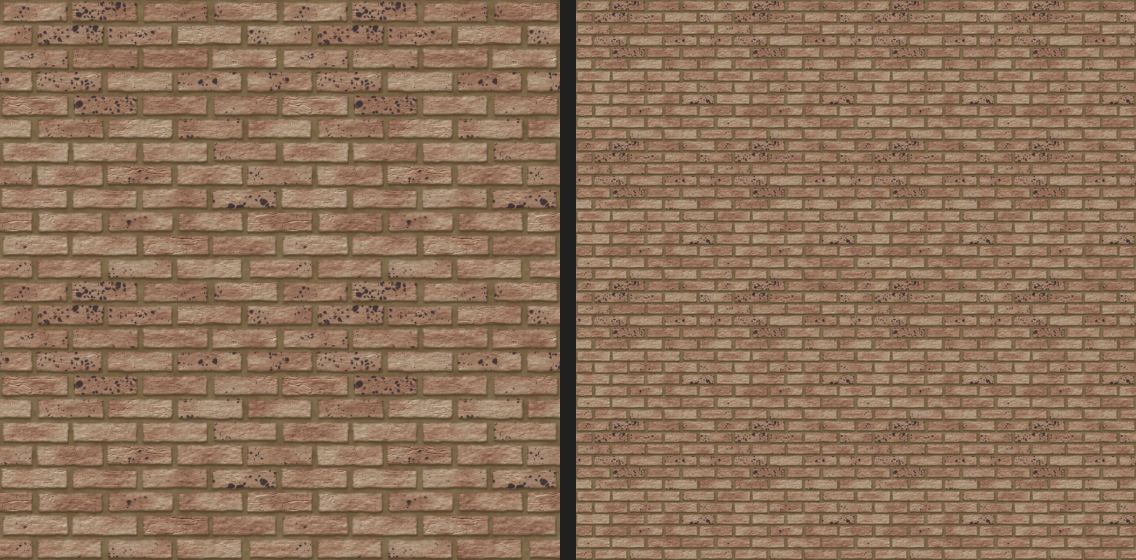
Left: one tile. Right: repeated 2 by 2.
Give the GLSL for this texture, as a Shadertoy shader.

```glsl
const float ROWS = 24.0;          // courses on the canvas, one unit each
const float BRICK_LENGTH = 3.0;   // in courses, so eight bricks across
const float TILE = 12.0;          // period of the surface detail
const vec2 BRICK_HALF = vec2(1.405, 0.41);

const vec3 CLAY = vec3(0.645, 0.51, 0.415);
const vec3 PALE_CLAY = vec3(0.68, 0.585, 0.49);
const vec3 RUST_CLAY = vec3(0.57, 0.42, 0.34);
const vec3 MORTAR_DARK = vec3(0.42, 0.33, 0.22);
const vec3 MORTAR_LIGHT = vec3(0.53, 0.46, 0.33);
const vec3 SHADOW = vec3(0.30, 0.22, 0.14);
const vec3 BURN = vec3(0.23, 0.18, 0.19);

float hash(vec2 cell, float seed) {
    uvec2 c = uvec2(cell);
    uint h = c.x * 374761393u + c.y * 668265263u + uint(seed) * 974711u;
    h = (h ^ (h >> 15)) * 2246822519u;
    h = (h ^ (h >> 13)) * 3266489917u;
    return float((h ^ (h >> 16)) & 65535u) / 65535.0;
}

// Hash of a lattice cell that wraps after the given period
float wrapHash(vec2 cell, vec2 period, float seed) {
    return hash(floor(mod(cell + 0.5, period)), seed);
}

float noise(vec2 p, vec2 scale, float seed) {
    vec2 period = TILE * scale;
    vec2 c = floor(p * scale), f = fract(p * scale);
    f = f * f * (3.0 - 2.0 * f);
    vec2 e = vec2(1.0, 0.0);
    float low = mix(wrapHash(c, period, seed), wrapHash(c + e.xy, period, seed), f.x);
    float high = mix(wrapHash(c + e.yx, period, seed), wrapHash(c + e.xx, period, seed), f.x);
    return mix(low, high, f.y);
}

float fbm(vec2 p, vec2 scale, float seed) {
    float sum = 0.0, weight = 0.53;
    for (int i = 0; i < 4; i++) {
        sum += weight * noise(p, scale, seed + float(i));
        scale *= 2.0;
        weight *= 0.5;
    }
    return sum;
}

// Running bond: every second course is shifted by half a brick
float courseShift(float row) {
    return 0.5 * (1.0 - mod(row, 2.0));
}

vec2 brickId(vec2 p) {
    float row = floor(p.y);
    return vec2(floor(p.x / BRICK_LENGTH + courseShift(row)), row);
}

float brickHash(vec2 id, float seed) {
    return wrapHash(id, vec2(TILE / BRICK_LENGTH, TILE), seed);
}

// Signed distance to the worn, slightly misplaced brick
float brickDistance(vec2 p) {
    vec2 id = brickId(p);
    vec2 centre = vec2((id.x + 0.5 - courseShift(id.y)) * BRICK_LENGTH, id.y + 0.5);
    vec2 jitter = vec2(brickHash(id, 1.0), brickHash(id, 2.0)) - 0.5;
    vec2 size = BRICK_HALF - vec2(0.06, 0.03) * brickHash(id, 3.0);
    float corner = 0.08;
    vec2 q = abs(p - centre - jitter * vec2(0.07, 0.04)) - size + corner;
    float box = length(max(q, 0.0)) + min(max(q.x, q.y), 0.0) - corner;
    return box + 0.11 * (fbm(p, vec2(2.0, 3.0), 10.0) - 0.5);
}

// Height of the creased clay face
float relief(vec2 p, float roughness) {
    float folds = fbm(p, vec2(1.0, 3.0), 20.0);
    float crease = smoothstep(0.05, 0.0, abs(folds - 0.5));
    return fbm(p, vec2(4.0, 7.0), 30.0) - 0.4 * roughness * crease;
}

// Distance to scattered round marks; density sets their number and size
float spotDistance(vec2 p, float scale, float density, float seed) {
    vec2 cell = floor(p * scale), f = fract(p * scale), period = vec2(TILE * scale);
    float nearest = 1.0;
    for (int y = -1; y <= 1; y++)
    for (int x = -1; x <= 1; x++) {
        vec2 o = vec2(x, y), c = cell + o;
        vec2 point = o + vec2(wrapHash(c, period, seed), wrapHash(c, period, seed + 1.0));
        float radius = 0.4 * clamp(2.0 * (density - wrapHash(c, period, seed + 2.0)), -0.2, 1.0);
        nearest = min(nearest, length(point - f) - radius);
    }
    return nearest / scale;
}

void mainImage(out vec4 fragColor, in vec2 fragCoord) {
    vec2 p = ROWS * fragCoord / iResolution.xy;
    float blur = max(ROWS / iResolution.y, 0.025);
    vec2 id = brickId(p);
    float grain = noise(p, vec2(11.0), 40.0) - 0.5;

    // Mortar with the shadow cast by the brick above
    vec3 mortar = mix(MORTAR_DARK, MORTAR_LIGHT, fbm(p, vec2(2.0), 50.0) + 0.25 * grain);
    float shade = 1.0 - smoothstep(-0.05, 0.07, brickDistance(p + vec2(-0.02, 0.09)));
    mortar = mix(mortar, SHADOW, 0.65 * shade);

    // Clay tone differs between bricks over the whole canvas
    float tone = wrapHash(id, vec2(ROWS / BRICK_LENGTH, ROWS), 60.0) - 0.5;
    float mottle = fbm(p, vec2(1.0, 2.0), 70.0) - 0.5 + 0.22 * tone;
    vec3 clay = mix(CLAY, PALE_CLAY, smoothstep(-0.05, 0.22, mottle));
    clay = mix(clay, RUST_CLAY, smoothstep(0.02, -0.28, mottle));

    // Light from the upper left on the rough face
    float roughness = smoothstep(0.2, 0.9, brickHash(id, 4.0)) * smoothstep(0.3, 0.7, noise(p, vec2(1.0), 80.0));
    float slope = relief(p, roughness) - relief(p + vec2(-0.03, 0.05), roughness);
    clay += 0.32 * slope + 0.06 * grain;

    // Burnt marks gathered in clumps on some bricks
    float clump = smoothstep(0.3, 0.75, noise(p, vec2(1.0, 2.0), 90.0));
    float density = smoothstep(0.2, 0.9, brickHash(id, 5.0)) * clump;
    vec2 ragged = p + 0.1 * (vec2(noise(p, vec2(6.0), 95.0), noise(p, vec2(6.0), 96.0)) - 0.5);
    float marks = min(spotDistance(ragged, 2.5, 0.5 * density, 100.0), spotDistance(ragged, 6.0, 0.6 * density, 110.0));
    clay = mix(clay, RUST_CLAY, 0.5 * density);
    clay = mix(clay, BURN, 0.9 * (1.0 - smoothstep(-blur, blur, marks)));

    // Worn rim, then brick over mortar
    float d = brickDistance(p);
    clay *= 1.0 - 0.14 * smoothstep(-0.09, 0.0, d);
    fragColor = vec4(mix(clay, mortar, smoothstep(-blur, blur, d)), 1.0);
}
```
